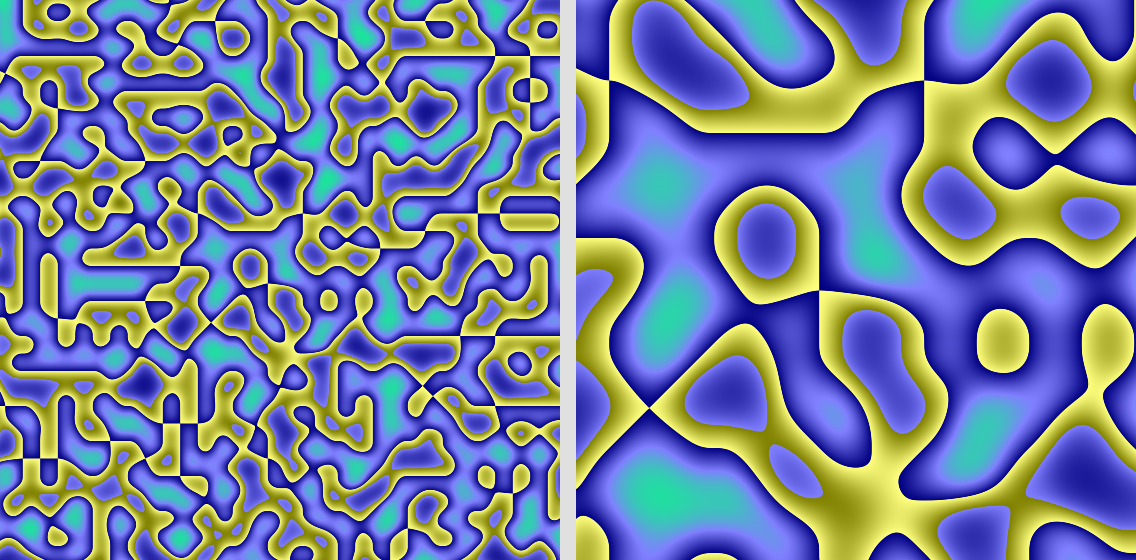
Left: the whole. Right: its middle third, enlarged.
Reproduce this pattern procedurally as a WebGL 1 fragment shader.

```glsl
precision highp float;
// Winding islands cut from a single octave of gradient noise.
// The signed noise is compressed to -1..1 and coloured by linear ramps that
// jump at two levels: yellow to navy at zero, olive to violet at -0.5.

uniform vec2 u_resolution;

const float CELLS = 16.0;          // noise cells across the canvas
const float CONTRAST = 2.1;        // gain ahead of the soft compression
const float BAND = 0.5;            // level where each ramp changes
const float HALF_PI = 1.5707963;

const vec3 NAVY   = vec3(0.0, 0.0, 0.5);
const vec3 VIOLET = vec3(0.5, 0.5, 1.0);
const vec3 GREEN  = vec3(0.0, 1.0, 0.5);
const vec3 YELLOW = vec3(1.0, 1.0, 0.5);
const vec3 OLIVE  = vec3(0.5, 0.5, 0.0);

float hash(vec2 p) {
  return fract(sin(dot(p, vec2(127.1, 311.7))) * 43758.5453);
}

// One of twelve lattice slopes: four long diagonals, eight along the axes.
vec2 slope(vec2 corner) {
  float pick = floor(hash(corner) * 12.0);
  float diagonal = 1.0 - step(4.0, pick);
  float angle = (mod(pick, 4.0) + 0.5 * diagonal) * HALF_PI;
  return vec2(cos(angle), sin(angle)) * mix(1.0, sqrt(2.0), diagonal);
}

float cornerValue(vec2 cell, vec2 local, vec2 corner) {
  return dot(slope(cell + corner), local - corner);
}

float gradientNoise(vec2 p) {
  vec2 cell = floor(p);
  vec2 f = p - cell;
  vec2 fade = f * f * f * (f * (f * 6.0 - 15.0) + 10.0);
  float bottom = mix(cornerValue(cell, f, vec2(0.0, 0.0)),
                     cornerValue(cell, f, vec2(1.0, 0.0)), fade.x);
  float top = mix(cornerValue(cell, f, vec2(0.0, 1.0)),
                  cornerValue(cell, f, vec2(1.0, 1.0)), fade.x);
  return mix(bottom, top, fade.y);
}

// Hyperbolic tangent: keeps the level within -1..1.
float compress(float x) {
  return 1.0 - 2.0 / (exp(2.0 * x) + 1.0);
}

float level(vec2 p) {
  return compress(CONTRAST * gradientNoise(p));
}

// Step at an edge, smoothed over the given width.
float softStep(float edge, float x, float width) {
  return smoothstep(-0.5, 0.5, (x - edge) / width);
}

// Above zero: navy, violet, then green at the peaks.
vec3 highColor(float h) {
  vec3 rise = mix(NAVY, VIOLET, clamp(h / BAND, 0.0, 1.0));
  return mix(rise, GREEN, clamp((h - BAND) / (1.0 - BAND), 0.0, 1.0));
}

// Below zero: a yellow to olive rim around a violet to navy core.
vec3 lowColor(float depth, float width) {
  vec3 rim = mix(YELLOW, OLIVE, clamp(depth / BAND, 0.0, 1.0));
  vec3 core = mix(VIOLET, NAVY, clamp((depth - BAND) / (1.0 - BAND), 0.0, 1.0));
  return mix(rim, core, softStep(BAND, depth, width));
}

void main() {
  float side = min(u_resolution.x, u_resolution.y);
  vec2 p = gl_FragCoord.xy / side * CELLS + vec2(3.35, 7.6);
  float pixel = CELLS / side;

  // Change of level over one pixel sets the edge smoothing.
  float h = level(p);
  vec2 change = vec2(level(p + vec2(pixel, 0.0)),
                     level(p + vec2(0.0, pixel))) - h;
  float width = max(length(change), 0.0001);

  vec3 color = mix(lowColor(-h, width), highColor(h), softStep(0.0, h, width));
  gl_FragColor = vec4(color, 1.0);
}
```
